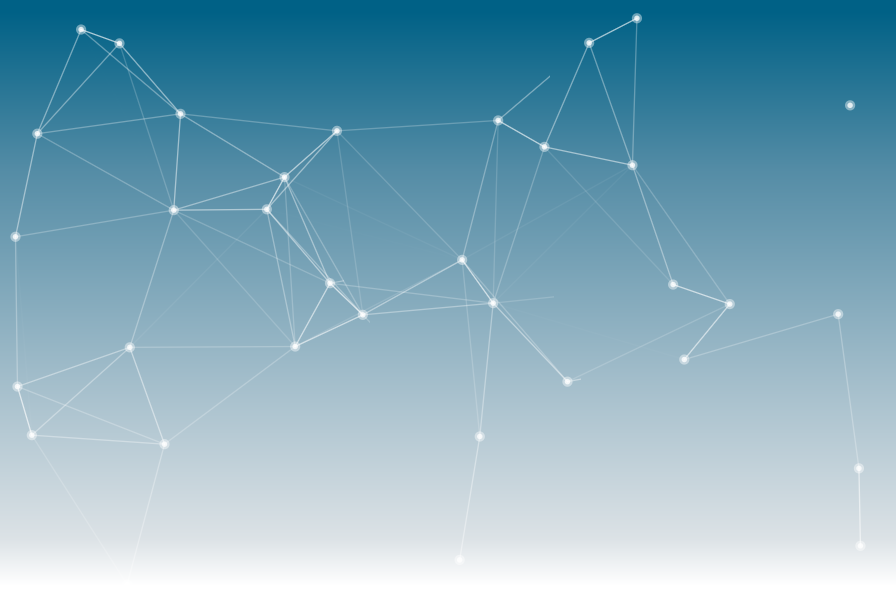
Give the GLSL for this background, as a WebGL 1 fragment shader.

```glsl
precision highp float;

uniform vec2 u_resolution;

const float CELL = 0.17;
const float REACH = 2.0 * CELL;
const vec3 DEEP_TEAL = vec3(0.0, 0.38, 0.525);
const vec3 STEEL_BLUE = vec3(0.33, 0.55, 0.65);
const vec3 MIST = vec3(0.65, 0.75, 0.80);
const vec3 PALE_GREY = vec3(0.86, 0.885, 0.90);
const vec3 WHITE = vec3(1.0);

float hash(vec2 p) {
  return fract(sin(dot(p, vec2(127.1, 311.7))) * 43758.5);
}

vec2 hash2(vec2 p) {
  return vec2(hash(p), hash(p + vec2(19.3, 7.1)));
}

float ramp(float start, float end, float t) {
  return clamp((t - start) / (end - start), 0.0, 1.0);
}

vec3 skyGradient(float depth) {
  vec3 color = mix(DEEP_TEAL, STEEL_BLUE, ramp(0.02, 0.285, depth));
  color = mix(color, MIST, ramp(0.285, 0.65, depth));
  color = mix(color, PALE_GREY, ramp(0.65, 0.90, depth));
  return mix(color, WHITE, ramp(0.90, 0.98, depth));
}

float outsideEllipse(vec2 p, vec2 center, vec2 radius) {
  return step(1.0, length((p - center) / radius));
}

// Keeps the quiet areas of the layout free of nodes
float nodePresence(vec2 p, float width) {
  vec2 margin = min(p, vec2(width, 1.0) - p);
  float present = step(0.015, min(margin.x, margin.y));
  present *= outsideEllipse(p, vec2(0.71, 0.90), vec2(0.16, 0.13));
  present *= outsideEllipse(p, vec2(1.00, 0.58), vec2(0.12, 0.10));
  present *= outsideEllipse(p, vec2(1.28, 0.74), vec2(0.10, 0.27));
  present *= outsideEllipse(p, vec2(1.10, 0.12), vec2(0.23, 0.17));
  present *= outsideEllipse(p, vec2(0.53, 0.13), vec2(0.22, 0.17));
  return present;
}

// Position in xy, presence in z
vec3 nodeInCell(vec2 cell, float width) {
  vec2 p = (cell + mix(vec2(0.08), vec2(0.92), hash2(cell))) * CELL;
  return vec3(p, nodePresence(p, width));
}

float segmentDistance(vec2 p, vec2 a, vec2 b) {
  vec2 along = b - a;
  float t = clamp(dot(p - a, along) / dot(along, along), 0.0, 1.0);
  return length(p - a - along * t);
}

float coverage(float dist, float radius, float pixel) {
  return clamp((radius - dist) / pixel + 0.5, 0.0, 1.0);
}

float linkAlpha(vec2 p, vec2 a, vec2 b, float pixel) {
  float closeness = max(0.0, 1.0 - distance(a, b) / REACH);
  float kept = step(hash((a + b) * 3.7), mix(0.9, 0.6, ramp(0.5, 1.0, p.x)));
  float line = coverage(segmentDistance(p, a, b), 0.0011, pixel);
  return kept * line * min(0.65, 0.08 + 0.75 * closeness) * ramp(0.0, 0.08, closeness);
}

float nodeAlpha(vec2 p, vec2 center, float pixel) {
  float dist = distance(p, center);
  float halo = 0.42 * coverage(dist, 0.0085, pixel);
  float core = 0.45 * coverage(dist, 0.0045, pixel);
  return halo + core;
}

void main() {
  vec2 p = gl_FragCoord.xy / u_resolution.y;
  float width = u_resolution.x / u_resolution.y;
  float pixel = 1.0 / u_resolution.y;
  vec2 homeCell = floor(p / CELL);

  // Gather nearby nodes
  vec3 nodes[25];
  for (int i = 0; i < 25; i++) {
    float index = float(i);
    vec2 offset = vec2(mod(index, 5.0), floor((index + 0.5) / 5.0)) - 2.0;
    nodes[i] = nodeInCell(homeCell + offset, width);
  }

  // Blend nodes and the links between them
  float clearness = 1.0;
  for (int i = 0; i < 25; i++) {
    vec3 a = nodes[i];
    clearness *= 1.0 - a.z * nodeAlpha(p, a.xy, pixel);
    for (int j = 0; j < 25; j++) {
      if (j > i) {
        vec3 b = nodes[j];
        clearness *= 1.0 - a.z * b.z * linkAlpha(p, a.xy, b.xy, pixel);
      }
    }
  }

  vec3 color = mix(WHITE, skyGradient(1.0 - p.y), clearness);
  gl_FragColor = vec4(color, 1.0);
}
```
